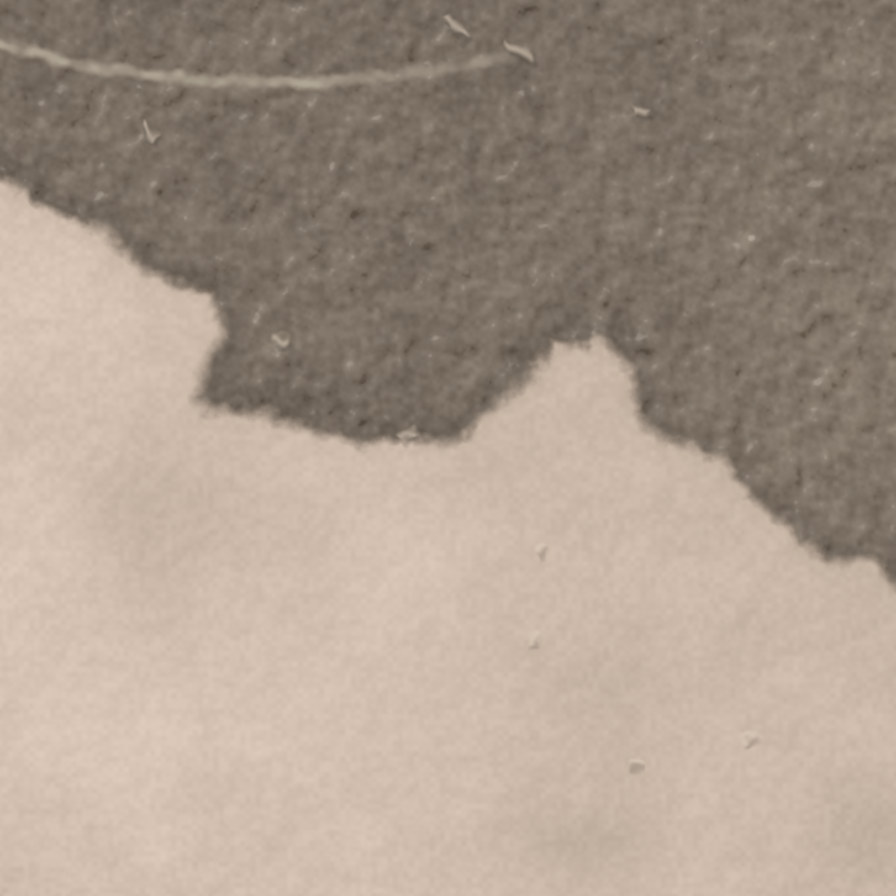
This texture is drawn by a WebGL 2 fragment shader. Its source:

```glsl
#version 300 es
precision highp float;
// Pale plaster with a ragged torn edge below rough grey-brown stone, crossed by a thin scratch.
uniform vec2 u_resolution;
out vec4 fragColor;

const vec3 STONE_DARK = vec3(0.425, 0.383, 0.342);
const vec3 STONE_LIGHT = vec3(0.540, 0.492, 0.440);
const vec3 PLASTER_DARK = vec3(0.750, 0.680, 0.615);
const vec3 PLASTER_LIGHT = vec3(0.860, 0.784, 0.722);
const vec3 SCRATCH = vec3(0.665, 0.625, 0.560);
const vec3 CHIP = vec3(0.86, 0.80, 0.73);

// Corners of the torn edge, from left to right
const int EDGE_COUNT = 24;
const vec2 EDGE[EDGE_COUNT] = vec2[](
  vec2(-.1, .87), vec2(0, .805), vec2(.035, .772), vec2(.12, .742),
  vec2(.155, .7), vec2(.232, .668), vec2(.25, .63), vec2(.218, .556),
  vec2(.232, .543), vec2(.295, .54), vec2(.365, .512), vec2(.45, .505),
  vec2(.525, .513), vec2(.555, .545), vec2(.62, .615), vec2(.675, .62),
  vec2(.7, .592), vec2(.712, .54), vec2(.745, .505), vec2(.81, .49),
  vec2(.835, .445), vec2(.925, .372), vec2(.972, .372), vec2(1.1, .24));

// Chips: centre, angle, half length
const int CHIP_COUNT = 10;
const vec4 CHIPS[CHIP_COUNT] = vec4[](
  vec4(.508, .970, -.7, .013), vec4(.578, .944, -.5, .015),
  vec4(.166, .856, -.9, .010), vec4(.717, .876, -.4, .007),
  vec4(.315, .621, -.2, .006), vec4(.455, .517, .3, .005),
  vec4(.835, .179, .6, .005), vec4(.604, .386, .9, .003),
  vec4(.595, .288, 1.4, .004), vec4(.710, .148, -.3, .005));

float hash(vec2 p) {
  vec3 q = fract(vec3(p.xyx) * 0.1031);
  q += dot(q, q.yzx + 33.33);
  return fract((q.x + q.y) * q.z);
}

float noise(vec2 p) {
  vec2 i = floor(p), f = fract(p);
  f = f * f * (3.0 - 2.0 * f);
  return mix(mix(hash(i), hash(i + vec2(1, 0)), f.x),
             mix(hash(i + vec2(0, 1)), hash(i + 1.0), f.x), f.y);
}

float fbm(vec2 p) {
  float sum = 0.0, gain = 0.5;
  for (int i = 0; i < 3; i++) {
    sum += gain * noise(p);
    p = mat2(1.6, 1.2, -1.2, 1.6) * p + 7.3;
    gain *= 0.5;
  }
  return sum / 0.875;
}

float segment(vec2 p, vec2 a, vec2 b) {
  vec2 pa = p - a, ba = b - a;
  return length(pa - ba * clamp(dot(pa, ba) / dot(ba, ba), 0.0, 1.0));
}

// Signed distance to the torn edge, positive below it
float tornEdge(vec2 p) {
  float d = 1.0, side = -1.0;
  for (int i = 0; i < EDGE_COUNT - 1; i++) {
    vec2 a = EDGE[i], b = EDGE[i + 1];
    d = min(d, segment(p, a, b));
    bool spans = (a.x > p.x) != (b.x > p.x);
    if (spans && mix(a.y, b.y, (p.x - a.x) / (b.x - a.x)) > p.y) side = -side;
  }
  return d * side;
}

float glow(vec2 p, vec2 centre, vec2 radius) {
  vec2 q = (p - centre) / radius;
  return exp(-dot(q, q));
}

// Light from the upper left on small bumps
float relief(vec2 p, float scale) {
  return fbm(p * scale) - fbm((p + vec2(-0.35, 0.45) / scale) * scale);
}

vec3 stone(vec2 p, float d) {
  float tone = 0.44 + 0.5 * (fbm(p * 9.0) - 0.5) + 0.75 * (fbm(p * 42.0) - 0.5);
  tone += 0.2 * smoothstep(0.45, 1.0, p.x) - 0.15 * glow(p, vec2(0.3, 1.0), vec2(0.25, 0.06));
  tone -= 0.3 * smoothstep(-0.045, -0.005, d);
  vec3 colour = mix(STONE_DARK, STONE_LIGHT, tone);
  float bump = relief(p, 58.0);
  colour += 0.12 * bump + 0.05 * (noise(p * 150.0) - 0.5);
  colour += 0.07 * smoothstep(0.25, 0.5, bump) - 0.06 * smoothstep(0.25, 0.5, -bump);
  // Scratch: a shallow arc, broken and fading to the right
  float arc = 0.908 + 0.44 * (p.x - 0.31) * (p.x - 0.31);
  arc += 0.010 * (fbm(p * 50.0) - 0.5);
  float line = 1.0 - smoothstep(0.001, 0.011, abs(p.y - arc));
  float fade = mix(0.95, 0.6, smoothstep(0.36, 0.46, p.x)) * (1.0 - smoothstep(0.54, 0.59, p.x));
  return mix(colour, SCRATCH, line * fade * (0.5 + 0.7 * noise(p * 85.0)));
}

vec3 plaster(vec2 p, float d) {
  float tone = 0.66 - 0.30 * p.x + 0.55 * (fbm(p * 4.5 + 3.0) - 0.5);
  tone += 0.35 * (fbm(p * 17.0 + 9.0) - 0.5);
  tone += 0.4 * glow(p, vec2(0.02, 0.42), vec2(0.08, 0.09));
  tone += 0.2 * glow(p, vec2(0.2, 0.2), vec2(0.16, 0.1));
  tone -= 0.25 * glow(p, vec2(0.15, 0.43), vec2(0.06, 0.07));
  tone -= 0.4 * glow(p, vec2(0.63, 0.06), vec2(0.07, 0.035));
  tone -= 0.4 * glow(p, vec2(0.98, 0.06), vec2(0.08, 0.07));
  tone -= 0.2 * (1.0 - smoothstep(0.0, 0.03, d));
  vec3 colour = mix(PLASTER_DARK, PLASTER_LIGHT, tone);
  return colour + 0.035 * relief(p, 55.0) + 0.032 * (noise(p * 170.0) - 0.5);
}

void main() {
  vec2 p = gl_FragCoord.xy / u_resolution;
  float d = tornEdge(p) + 0.018 * (fbm(p * 30.0) - 0.5) + 0.012 * (fbm(p * 75.0) - 0.5);
  float blur = mix(0.006, 0.013, noise(p * 14.0));
  vec3 colour = mix(stone(p, d), plaster(p, d), smoothstep(-blur, blur, d));
  // Chips with a small shadow under each
  for (int i = 0; i < CHIP_COUNT; i++) {
    vec4 c = CHIPS[i];
    vec2 reach = c.w * vec2(cos(c.z), sin(c.z));
    vec2 q = p + 0.010 * (vec2(noise(p * 95.0), noise(p * 95.0 + 40.0)) - 0.5);
    float shadow = segment(q + vec2(-0.003, 0.007), c.xy - reach, c.xy + reach);
    float body = segment(q, c.xy - reach, c.xy + reach);
    colour *= 1.0 - 0.13 * (1.0 - smoothstep(0.0, 0.008, shadow));
    colour = mix(colour, CHIP, 0.55 * (1.0 - smoothstep(0.0, 0.007, body)));
  }
  fragColor = vec4(clamp(colour, 0.0, 1.0), 1.0);
}
```
